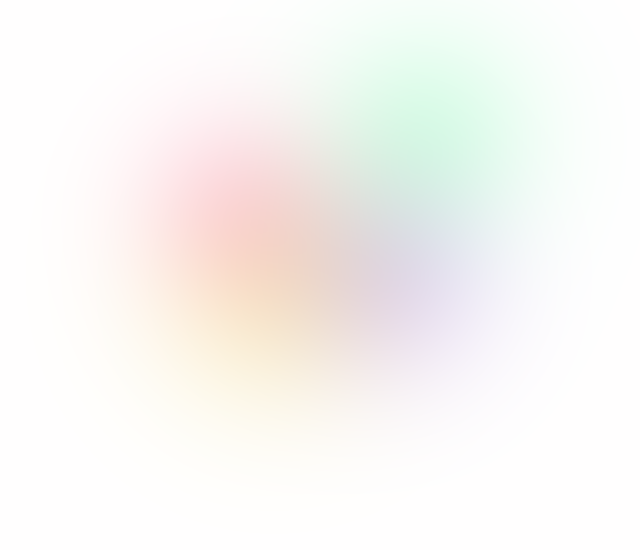
Write a WebGL 2 fragment shader that draws this background.

```glsl
#version 300 es
precision highp float;

uniform vec2 u_resolution;
out vec4 fragColor;

// Glows: centre x, centre y and spread, in units of the canvas height
const int GLOW_COUNT = 4;
const vec3 GLOWS[GLOW_COUNT] = vec3[](
    vec3(0.432, 0.621, 0.129),
    vec3(0.497, 0.473, 0.159),
    vec3(0.712, 0.492, 0.136),
    vec3(0.773, 0.750, 0.144)
);

// Light each glow lets through at its centre: pink, peach, lilac, mint
const vec3 TINTS[GLOW_COUNT] = vec3[](
    vec3(1.000, 0.865, 0.935),
    vec3(0.985, 0.955, 0.810),
    vec3(0.910, 0.865, 0.980),
    vec3(0.850, 0.995, 0.910)
);

const vec3 PAPER = vec3(1.0, 0.998, 0.998);
const float DESIGN_ASPECT = 512.0 / 440.0;

float gaussian(vec2 offset, float spread) {
    return exp(-0.5 * dot(offset, offset) / (spread * spread));
}

void main() {
    // Keep the composition centred when the aspect changes
    vec2 point = gl_FragCoord.xy / u_resolution.y;
    point.x += 0.5 * (DESIGN_ASPECT - u_resolution.x / u_resolution.y);

    // Overlapping tints multiply, so they deepen where they meet
    vec3 color = PAPER;
    for (int i = 0; i < GLOW_COUNT; i++) {
        float strength = gaussian(point - GLOWS[i].xy, GLOWS[i].z);
        color *= mix(vec3(1.0), TINTS[i], strength);
    }

    fragColor = vec4(color, 1.0);
}
```
